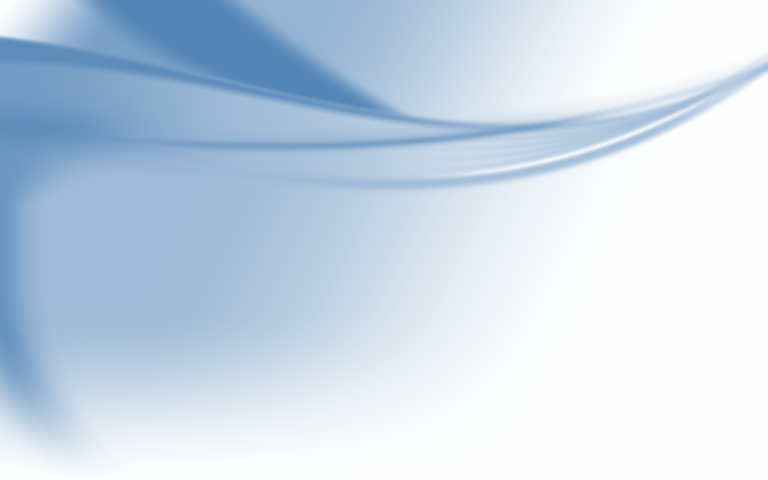
Write a Shadertoy shader that draws this background.

```glsl
const vec3 PAPER = vec3(0.995, 0.998, 1.0);
const vec3 DEEP_BLUE = vec3(0.31, 0.51, 0.71);

// Curve heights at x = 0, 1/3, 2/3 and 1
const vec4 CREST_TOP = vec4(0.921, 0.817, 0.740, 0.865);
const vec4 CREST_BASE = vec4(0.871, 0.800, 0.727, 0.856);
const vec4 THREAD = vec4(0.733, 0.696, 0.729, 0.862);
const vec4 HEM = vec4(0.719, 0.623, 0.625, 0.850);

const float MIST_INK = 0.54;
const float VEIL_INK = 0.97;
const float ARC_INK = 0.72;
const int STRANDS = 4;
const int ARC_STREAKS = 4;

// Cubic through four evenly spaced heights
float curve(vec4 heights, float x) {
    float u = 3.0 * x;
    float a = u - 1.0, b = u - 2.0, c = u - 3.0;
    return dot(heights, vec4(-a * b * c / 6.0, u * b * c / 2.0,
                             -u * a * c / 2.0, u * a * b / 6.0));
}

float bell(float d, float width) {
    float t = d / width;
    return exp(-t * t);
}

float rise(float d, float softness) {
    return smoothstep(-softness, softness, d);
}

// Lay a tone over the current ink
float cover(float ink, float tone, float mask) {
    return mix(ink, tone, clamp(mask, 0.0, 1.0));
}

// Broad mist and the arc along the left side
float lowerInk(vec2 p) {
    float across = 1.0 - smoothstep(0.22, 0.82, p.x + 0.3 * (0.48 - p.y));
    float ink = MIST_INK * across * smoothstep(-0.02, 0.36, p.y);
    float bend = max(1.0 - p.y / 0.4, 0.0);
    float core = 0.115 * bend * bend;
    float width = 0.032 + 0.02 * bend + 0.11 * smoothstep(0.56, 0.74, p.y);
    float fade = smoothstep(-0.03, 0.32, p.y);
    ink = cover(ink, 0.95, ARC_INK * fade * bell(p.x - core, width));
    for (int i = 0; i < ARC_STREAKS; i++) {
        float offset = (float(i) - 1.0) * 0.028 * bend;
        ink += 0.07 * fade * bend * bell(p.x - core - offset, 0.008);
    }
    return ink;
}

// Glow on both sides of the falling veil
float upperInk(vec2 p) {
    float drop = 1.0 - p.y;
    float cubeDrop = drop * drop * drop;
    float veilLeft = 0.117 + 0.7 * drop + 12.8 * cubeDrop;
    float veilRight = 0.297 + 0.8 * drop + 1.8 * cubeDrop;
    float leftGlow = 0.76 * smoothstep(0.0, 0.18, p.x + 0.5 * drop);
    float rightGlow = 0.60 * (1.0 - smoothstep(0.40, 0.90, p.x + 0.35 * drop));
    float ink = mix(leftGlow, rightGlow, rise(p.x - veilRight, 0.04));
    float veil = rise(p.x - veilLeft, 0.035) * rise(veilRight - p.x, 0.03);
    return cover(ink, VEIL_INK, veil);
}

// Translucent fold between the crest and the hem
float foldInk(vec2 p) {
    float ink = mix(0.80, 0.50, smoothstep(0.0, 0.40, p.x));
    ink = mix(ink, 0.24, smoothstep(0.35, 0.68, p.x));
    ink = mix(ink, 0.10, smoothstep(0.80, 1.0, p.x));
    float pool = bell(p.x - 0.03, 0.12) * bell(p.y - 0.72, 0.05);
    return cover(ink, 0.98, 0.8 * pool);
}

void mainImage(out vec4 fragColor, in vec2 fragCoord) {
    vec2 p = fragCoord / iResolution.xy;
    float crestTop = curve(CREST_TOP, p.x);
    float crestBase = curve(CREST_BASE, p.x);
    float thread = curve(THREAD, p.x);
    float hem = curve(HEM, p.x);
    float tipFade = 1.0 - smoothstep(0.82, 1.0, p.x);

    // Main zones
    float hemSoft = mix(0.06, 0.007, smoothstep(0.0, 0.4, p.x));
    float ink = cover(lowerInk(p), foldInk(p), rise(p.y - hem, hemSoft));
    float crestSoft = mix(0.008, 0.016, smoothstep(0.3, 0.8, p.x));
    ink = cover(ink, upperInk(p), rise(p.y - crestTop, crestSoft));

    // Crest ribbon
    float crest = rise(crestTop - p.y, 0.009) * rise(p.y - crestBase, 0.012);
    ink = cover(ink, 0.92, crest * mix(1.0, 0.45, smoothstep(0.4, 0.75, p.x)));

    // Dark thread, strongest near the middle
    float threadMask = smoothstep(0.04, 0.35, p.x)
        * mix(1.0, 0.3, smoothstep(0.60, 0.85, p.x));
    ink = cover(ink, 0.90, 0.8 * threadMask * bell(p.y - thread, 0.009));
    ink = cover(ink, 0.65, 0.35 * threadMask * bell(p.y - thread - 0.012, 0.02));

    // Hem band and its bright line
    float hemMask = smoothstep(0.08, 0.35, p.x) * (0.35 + 0.65 * tipFade);
    ink = cover(ink, 0.56, 0.85 * hemMask * bell(p.y - hem - 0.012, 0.012));
    float shine = smoothstep(0.52, 0.70, p.x) * tipFade;
    ink = cover(ink, 0.03, 0.9 * shine * bell(p.y - hem - 0.026, 0.005));

    // Fine strands gathering toward the tip
    for (int i = 0; i < STRANDS; i++) {
        float height = mix(hem + 0.038, crestBase, float(i) / float(STRANDS));
        float strand = smoothstep(0.50, 0.75, p.x) * (0.3 + 0.7 * tipFade);
        ink = cover(ink, 0.55, 0.5 * strand * bell(p.y - height, 0.007));
    }

    fragColor = vec4(mix(PAPER, DEEP_BLUE, clamp(ink, 0.0, 1.0)), 1.0);
}
```
